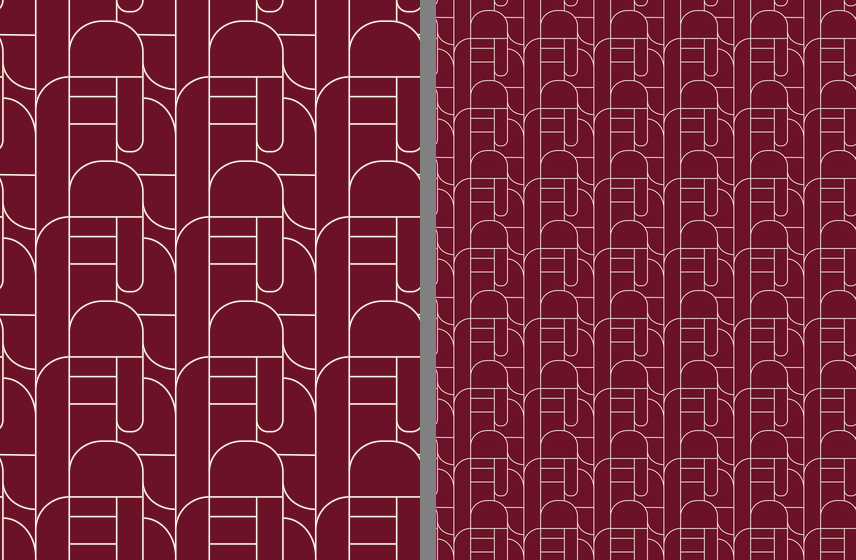
Left: one tile. Right: repeated 2 by 2.
A Shadertoy shader for this pattern:

```glsl
// Seamless cream line-work of domes, pills, rungs and arches on a wine ground.

const vec2  REPEATS = vec2(3.0, 4.0);      // tiles across and down
const float TILE_SIZE = 192.0;             // design units per tile side
const vec2  TILE_START = vec2(49.0, 22.0); // tile corner, measured from the top left
const float LINE_WIDTH = 2.15;             // stroke width in design units
const vec3  WINE  = vec3(0.42, 0.07, 0.16);
const vec3  CREAM = vec3(1.00, 0.98, 0.90);

// Key positions inside a tile, y pointing down
const float COLUMN_X = 46.0;               // right side of the tall column
const float POST_X   = 111.0;              // left side of the pill
const float SIDE_X   = 147.0;              // right side of dome and pill
const float CROWN_Y  = 7.0;                // top of the dome
const float SPRING_Y = 49.0;               // where the dome starts to curve
const float BASE_Y   = 83.5;               // bottom of the dome
const float BEND_Y   = 170.0;              // where the pill starts to curve
const vec2  RUNGS_Y  = vec2(110.5, 148.0);
const vec2  DOME_RADII   = vec2(45.0, 42.0);
const vec2  PILL_RADII   = vec2(15.0, 16.0);
const vec2  COLUMN_RADII = vec2(46.0, 45.0);
const vec2  BOWL_RADII   = vec2(45.0, 38.0);
const vec2  ARCH_RADII   = vec2(45.0, 53.0);

float segment(vec2 p, vec2 a, vec2 b) {
    vec2 pa = p - a;
    vec2 ba = b - a;
    return length(pa - ba * clamp(dot(pa, ba) / dot(ba, ba), 0.0, 1.0));
}

float hLine(vec2 p, float y, float x0, float x1) {
    return length(vec2(p.x - clamp(p.x, x0, x1), p.y - y));
}

float vLine(vec2 p, float x, float y0, float y1) {
    return length(vec2(p.x - x, p.y - clamp(p.y, y0, y1)));
}

// Quarter ellipse in the positive quadrant of q
float quarter(vec2 q, vec2 radii) {
    vec2 e = max(q, vec2(0.01)) / radii;
    float k = length(e);
    float d = abs(k * (k - 1.0)) / length(e / radii);
    return min(q.x, q.y) < 0.0 ? 1000.0 : d;
}

// Rounded end between x0 and x1 with a flat middle, bulging towards positive q.y
float roundedEnd(vec2 q, float x0, float x1, vec2 radii) {
    float flatHalf = 0.5 * (x1 - x0) - radii.x;
    float x = abs(q.x - 0.5 * (x0 + x1)) - flatHalf;
    return quarter(vec2(max(x, 0.0), q.y), radii);
}

float domeAndPill(vec2 p) {
    float d = roundedEnd(vec2(p.x, SPRING_Y - p.y), COLUMN_X, SIDE_X, DOME_RADII);
    d = min(d, roundedEnd(vec2(p.x, p.y - BEND_Y), POST_X, SIDE_X, PILL_RADII));
    d = min(d, hLine(p, BASE_Y, COLUMN_X, SIDE_X));
    d = min(d, vLine(p, SIDE_X, SPRING_Y, BEND_Y));
    // The post runs on to the next crown, across the tile border
    d = min(d, vLine(p, POST_X, BASE_Y, CROWN_Y + TILE_SIZE));
    return min(d, vLine(p, POST_X, BASE_Y - TILE_SIZE, CROWN_Y));
}

float columnAndRungs(vec2 p) {
    float d = min(p.x, TILE_SIZE - p.x);   // shared by neighbouring tiles
    d = min(d, abs(p.x - COLUMN_X));
    vec2 bend = vec2(COLUMN_X, BASE_Y + COLUMN_RADII.y);
    d = min(d, quarter(bend - p, COLUMN_RADII));
    d = min(d, hLine(p, RUNGS_Y.x, COLUMN_X, POST_X));
    return min(d, hLine(p, RUNGS_Y.y, COLUMN_X, POST_X));
}

// Ledge, bowl and arch to the right of the dome
float rightBay(vec2 p) {
    float d = segment(p, vec2(139.5, 25.5), vec2(TILE_SIZE, 26.3));
    vec2 bowl = vec2(TILE_SIZE - p.x, p.y - 62.5);
    vec2 arch = vec2(p.x - SIDE_X, 165.5 - p.y);
    d = min(d, quarter(bowl, BOWL_RADII));
    return min(d, quarter(arch, ARCH_RADII));
}

void mainImage(out vec4 fragColor, in vec2 fragCoord) {
    vec2 uv = fragCoord / iResolution.xy;
    vec2 p = vec2(uv.x, 1.0 - uv.y) * REPEATS * TILE_SIZE;
    p = mod(p - TILE_START, TILE_SIZE);

    float d = min(domeAndPill(p), min(columnAndRungs(p), rightBay(p)));

    // Box-filtered edge, one pixel wide
    float pixel = REPEATS.y * TILE_SIZE / iResolution.y;
    float ink = clamp((0.5 * LINE_WIDTH - d) / pixel + 0.5, 0.0, 1.0);
    fragColor = vec4(mix(WINE, CREAM, ink), 1.0);
}
```
